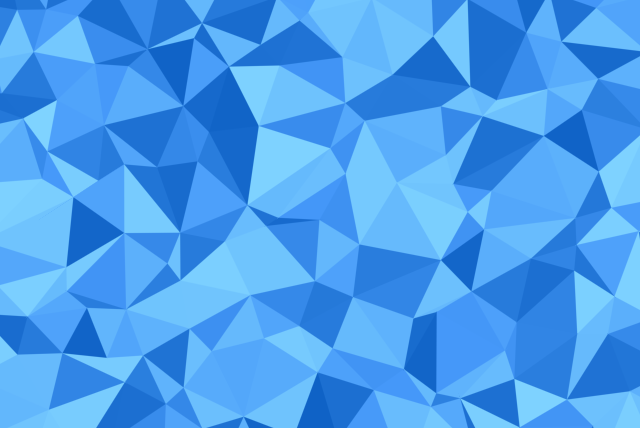
Reproduce this background procedurally as a Shadertoy shader.

```glsl
const float ROWS = 8.6;
const float JITTER = 0.47;
const float TILT = 0.42;
const float EDGE_PIXELS = 0.75;

float hash(vec2 p) {
    return fract(sin(dot(p, vec2(127.1, 311.7))) * 43758.5453);
}

float cross2(vec2 a, vec2 b) {
    return a.x * b.y - a.y * b.x;
}

vec2 meshPoint(vec2 id) {
    vec2 offset = vec2(hash(id), hash(id + 57.3)) * 2.0 - 1.0;
    return id + 0.5 + JITTER * offset;
}

// Blue ramp from shade to highlight
vec3 blueRamp(float t) {
    vec3 c = mix(vec3(0.06, 0.385, 0.775), vec3(0.17, 0.50, 0.875), clamp(t * 5.0, 0.0, 1.0));
    c = mix(c, vec3(0.27, 0.595, 0.975), clamp(t * 5.0 - 1.0, 0.0, 1.0));
    c = mix(c, vec3(0.35, 0.68, 0.985), clamp(t * 5.0 - 2.0, 0.0, 1.0));
    return mix(c, vec3(0.50, 0.83, 1.0), clamp(t * 2.5 - 1.5, 0.0, 1.0));
}

// Signed distance to the line a-b, positive on its left
float edgeDistance(vec2 p, vec2 a, vec2 b) {
    return cross2(b - a, p - a) / length(b - a);
}

float triangleCoverage(vec2 p, vec2 a, vec2 b, vec2 c, float blur) {
    float d = min(edgeDistance(p, a, b), min(edgeDistance(p, b, c), edgeDistance(p, c, a)));
    return smoothstep(-blur, blur, d);
}

// True when the diagonal a-c lies inside the quad a, b, c, d
bool isInnerDiagonal(vec2 a, vec2 b, vec2 c, vec2 d) {
    return cross2(c - a, b - a) * cross2(c - a, d - a) < 0.0;
}

// Colour premultiplied by coverage, with coverage in alpha
vec4 facet(vec2 p, vec2 a, vec2 b, vec2 c, float seed, float blur) {
    return vec4(blueRamp(seed), 1.0) * triangleCoverage(p, a, b, c, blur);
}

vec4 splitQuad(vec2 p, vec2 id, float blur) {
    vec2 a = meshPoint(id);
    vec2 b = meshPoint(id + vec2(1.0, 0.0));
    vec2 c = meshPoint(id + vec2(1.0, 1.0));
    vec2 d = meshPoint(id + vec2(0.0, 1.0));

    // Prefer the shorter diagonal, loosely, when both are valid
    float bias = mix(0.65, 1.5, hash(id + 19.7));
    bool useAC = distance(a, c) < distance(b, d) * bias;
    if (!isInnerDiagonal(a, b, c, d)) useAC = false;
    if (!isInnerDiagonal(b, c, d, a)) useAC = true;

    float seed1 = hash(id + 83.1);
    float seed2 = hash(id + 141.9);
    if (useAC) return facet(p, a, b, c, seed1, blur) + facet(p, a, c, d, seed2, blur);
    return facet(p, b, c, d, seed1, blur) + facet(p, b, d, a, seed2, blur);
}

void mainImage(out vec4 fragColor, in vec2 fragCoord) {
    float scale = ROWS / iResolution.y;
    float blur = EDGE_PIXELS * scale;
    mat2 tilt = mat2(cos(TILT), sin(TILT), -sin(TILT), cos(TILT));
    vec2 p = tilt * (fragCoord * scale) + 20.0;

    // Blend the facets of the four quads that can reach this point
    vec4 sum = vec4(0.0);
    for (int y = -1; y <= 0; y++) {
        for (int x = -1; x <= 0; x++) {
            sum += splitQuad(p, floor(p) + vec2(x, y), blur);
        }
    }
    fragColor = vec4(sum.rgb / max(sum.a, 1e-4), 1.0);
}
```
